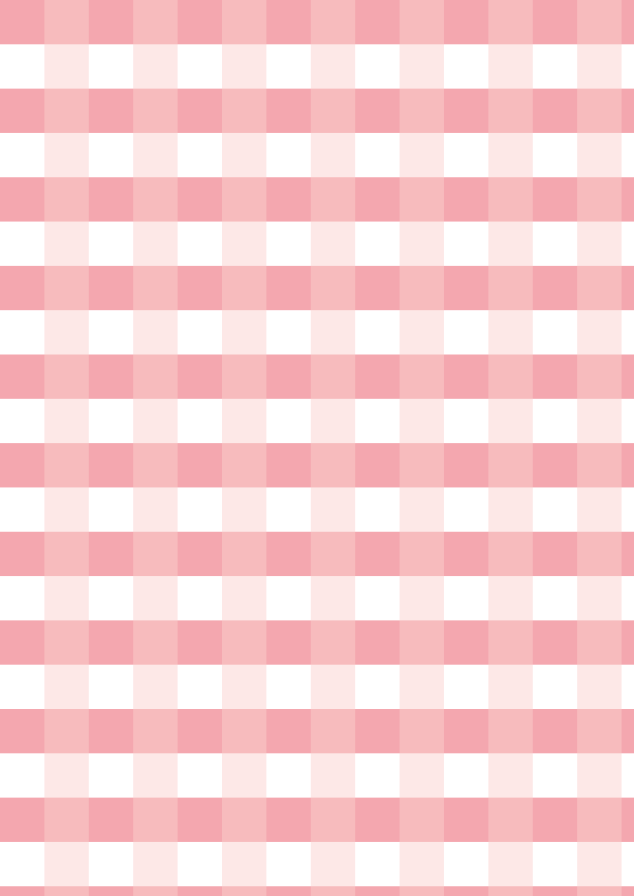
A Shadertoy shader for this pattern:

```glsl
// Pink gingham: rose horizontal bands woven with pale blush vertical stripes on white.

const vec3 WHITE = vec3(1.0);
const vec3 BLUSH = vec3(0.992, 0.910, 0.906);
const vec3 ROSE = vec3(0.957, 0.655, 0.686);
const vec3 ROSE_BLUSH = vec3(0.969, 0.733, 0.741);

// Repeats across the canvas width and down its height
const vec2 REPEATS = vec2(7.14, 10.11);

// Coverage of a stripe filling the first half of each unit period
float stripe(float t, float pixelWidth) {
    float edgeDistance = 0.25 - abs(fract(t + 0.25) - 0.5);
    return clamp(edgeDistance / pixelWidth + 0.5, 0.0, 1.0);
}

// Weave two stripe coverages into the four cloth colours
vec3 gingham(float band, float column) {
    vec3 paleRow = mix(WHITE, BLUSH, column);
    vec3 roseRow = mix(ROSE, ROSE_BLUSH, column);
    return mix(paleRow, roseRow, band);
}

void mainImage(out vec4 fragColor, in vec2 fragCoord) {
    // Measure from the top left corner, in repeats
    vec2 uv = fragCoord / iResolution.xy;
    vec2 cell = vec2(uv.x, 1.0 - uv.y) * REPEATS;
    vec2 pixel = REPEATS / iResolution.xy;

    float band = stripe(cell.y, pixel.y);
    float column = 1.0 - stripe(cell.x, pixel.x);

    fragColor = vec4(gingham(band, column), 1.0);
}
```
